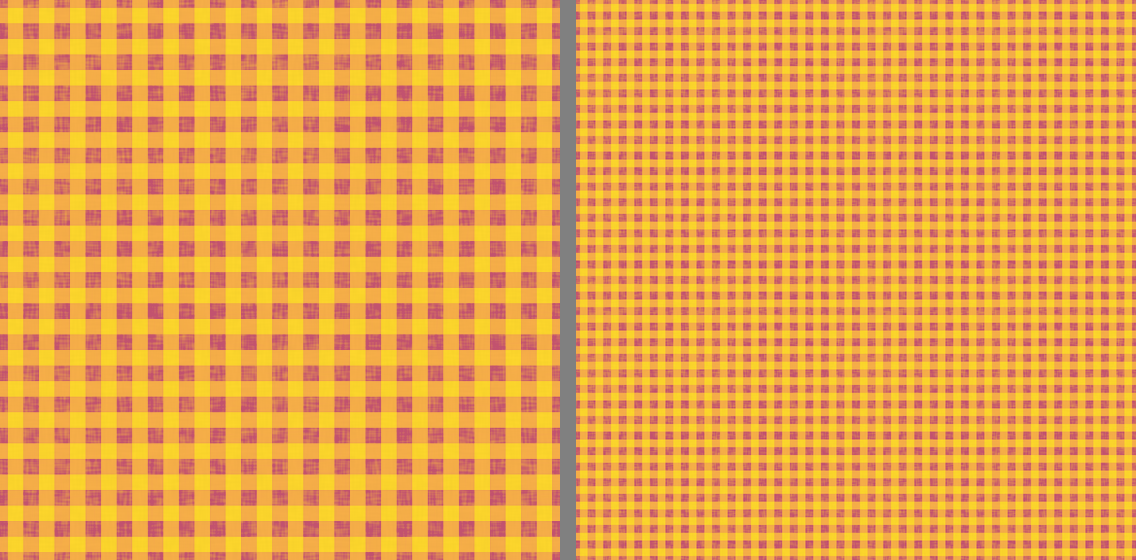
Left, the tile; right, the same tile 2 across and 2 down.
This pattern is drawn by a three.js fragment shader. Its source:

```glsl
// Woven gingham: yellow cloth with orange bands that cross in streaky plum checks.
varying vec2 vUv;

const float REPEATS = 18.0;        // bands across and down
const float BAND_HALF = 0.25;      // half band width, in repeats
const float EDGE = 0.0011;         // edge softness, in canvas units
const float THREADS = 234.0;       // fine threads across the canvas
const float SLUBS = 36.0;          // tone changes along each thread
const float STREAK = 0.36;         // thread contrast inside the checks
const float BAND_WEAR = 0.16;      // dye difference from band to band
const float CHECK_DYE = 0.77;      // mean plum strength in the checks
const float BAND_TINT = 0.07;      // thread contrast on the orange bands
const float RIM_TINT = 0.09;       // darker threads along the band edges
const vec3 YELLOW = vec3(0.98, 0.83, 0.17);
const vec3 ORANGE = vec3(0.96, 0.68, 0.28);
const vec3 PLUM = vec3(0.76, 0.32, 0.435);

float hash(vec2 p) {
  vec3 q = fract(vec3(p.xyx) * 0.1031);
  q += dot(q, q.yzx + 33.33);
  return fract((q.x + q.y) * q.z);
}

vec2 gradient(vec2 cell, vec2 period) {
  float angle = 6.28318 * hash(mod(cell, period) + 0.5);
  return vec2(cos(angle), sin(angle));
}

// Gradient noise that wraps after a whole period.
float noise(vec2 p, vec2 period) {
  vec2 i = floor(p);
  vec2 f = p - i;
  vec2 u = f * f * f * (f * (f * 6.0 - 15.0) + 10.0);
  vec2 r = vec2(1.0, 0.0);
  float a = dot(gradient(i, period), f);
  float b = dot(gradient(i + r.xy, period), f - r.xy);
  float c = dot(gradient(i + r.yx, period), f - r.yx);
  float d = dot(gradient(i + r.xx, period), f - r.xx);
  return mix(mix(a, b, u.x), mix(c, d, u.x), u.y);
}

// Long thin streaks: x runs across the threads, y along them.
float threads(vec2 p) {
  vec2 fine = vec2(THREADS, SLUBS);
  vec2 coarse = vec2(THREADS / 3.0, SLUBS / 4.0);
  return noise(p * fine, fine) + 0.6 * noise(p * coarse + 0.37, coarse);
}

// Distance from the nearest band centre, in repeats.
vec2 bandDistance(vec2 p) {
  return abs(fract(p * REPEATS + 0.5) - 0.5);
}

// Dye offset shared by a whole band.
float bandWear(float x, float seed) {
  float index = mod(floor(x * REPEATS + 0.5), REPEATS);
  return BAND_WEAR * (hash(vec2(index, seed)) - 0.5);
}

void main() {
  // Bands and their rims
  float soft = EDGE * REPEATS;
  vec2 dist = bandDistance(vUv);
  vec2 band = 1.0 - smoothstep(BAND_HALF - soft, BAND_HALF + soft, dist);
  vec2 rim = band * smoothstep(BAND_HALF - 2.5 * soft, BAND_HALF - soft, dist);
  float covered = max(band.x, band.y);
  float crossing = band.x * band.y;

  // Thread streaks in both directions
  float warp = threads(vUv);
  float weft = threads(vUv.yx + vec2(0.5, 0.25));
  float streak = warp + weft;
  float wear = bandWear(vUv.x, 3.0) + bandWear(vUv.y, 71.0);

  // Dye layers
  float tint = BAND_TINT * (band.x * warp + band.y * weft) + RIM_TINT * max(rim.x, rim.y);
  float check = crossing * (CHECK_DYE + STREAK * streak + wear);
  vec3 cloth = mix(YELLOW, ORANGE, covered) * (1.0 + 0.012 * streak);
  gl_FragColor = vec4(mix(cloth, PLUM, clamp(tint + check, 0.0, 1.0)), 1.0);
}
```
